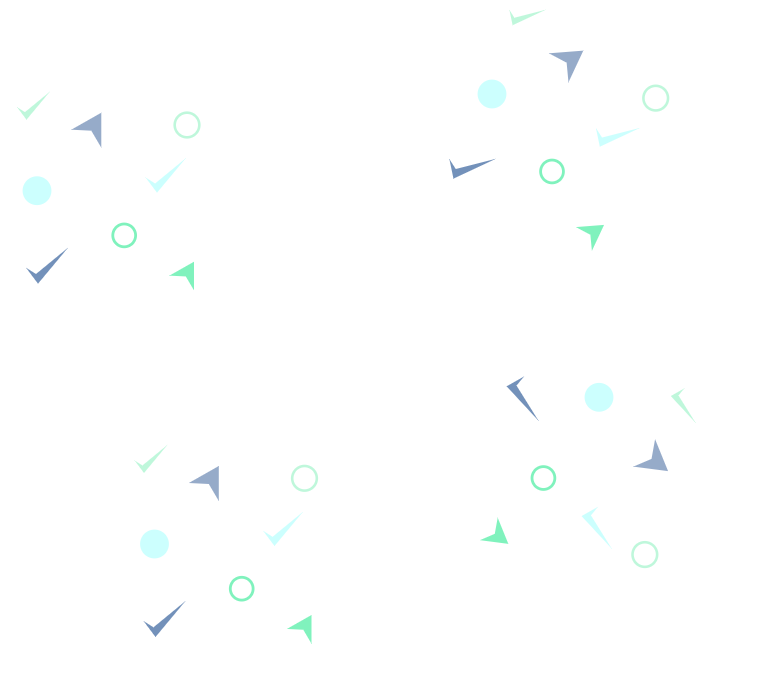
Give the GLSL for this background, as a Shadertoy shader.

```glsl
// Confetti on white: one cluster of ticks, darts, rings and a disc,
// stamped four times with its own position and clockwise turn.
// Shapes are signed distances, in units of 1/768 of the canvas width.

const float CANVAS_UNITS = 768.0;
const int CLUSTER_COUNT = 4;

const vec3 WHITE = vec3(1.0);
const vec3 ICE   = vec3(0.80, 1.00, 0.995);
const vec3 SLATE = vec3(0.59, 0.67, 0.79);
const vec3 NAVY  = vec3(0.45, 0.57, 0.73);
const vec3 GREEN = vec3(0.50, 0.95, 0.74);
const vec3 MINT  = vec3(0.75, 0.97, 0.86);

// Disc centre (x, y) and clockwise turn in radians
const vec3 CLUSTERS[CLUSTER_COUNT] = vec3[](
    vec3( 37.0, 501.3, 0.0),
    vec3(154.5, 148.0, 0.0),
    vec3(492.0, 598.0, 0.438),
    vec3(599.0, 294.7, 1.700));

// Tick starts at its lowest corner, dart at its apex
const vec2 TICK[4] = vec2[](
    vec2(0.0), vec2(-12.0, 16.0), vec2(-2.0, 9.7), vec2(30.0, 36.0));
const vec2 DART[4] = vec2[](
    vec2(0.0), vec2(-30.0, -17.0), vec2(-10.0, -18.0), vec2(0.0, -35.0));

const float DISC_RADIUS = 14.4;

// Signed distance to a four-cornered, possibly concave polygon
float quadDistance(vec2 p, vec2 corner[4]) {
    float nearest = dot(p - corner[0], p - corner[0]);
    float side = 1.0;
    for (int i = 0; i < 4; i++) {
        vec2 a = corner[i];
        vec2 b = corner[(i + 3) % 4];
        vec2 edge = b - a;
        vec2 toP = p - a;
        vec2 gap = toP - edge * clamp(dot(toP, edge) / dot(edge, edge), 0.0, 1.0);
        nearest = min(nearest, dot(gap, gap));
        bvec3 crossing = bvec3(p.y >= a.y, p.y < b.y, edge.x * toP.y > edge.y * toP.x);
        if (all(crossing) || all(not(crossing))) side = -side;
    }
    return side * sqrt(nearest);
}

float tick(vec2 p, float scale) {
    return quadDistance(p / scale, TICK) * scale;
}

float dart(vec2 p, float scale) {
    return quadDistance(p / scale, DART) * scale;
}

float ring(vec2 p, float radius, float halfWidth) {
    return abs(length(p) - radius) - halfWidth;
}

// Lay a colour over the canvas with a one-pixel soft edge
void paint(inout vec3 color, vec3 ink, float dist, float pixel) {
    color = mix(color, ink, clamp(0.5 - dist / pixel, 0.0, 1.0));
}

// One whole cluster, measured from the centre of its disc
void paintCluster(inout vec3 color, vec2 p, float pixel) {
    paint(color, ICE,   length(p) - DISC_RADIUS, pixel);
    paint(color, MINT,  ring(p - vec2(150.0, 65.7), 12.3, 1.3), pixel);
    paint(color, GREEN, ring(p - vec2(87.2, -44.7), 11.4, 1.4), pixel);
    paint(color, NAVY,  tick(p - vec2(1.0, -93.0), 1.0), pixel);
    paint(color, ICE,   tick(p - vec2(120.0, -2.0), 0.95), pixel);
    paint(color, MINT,  tick(p - vec2(-10.5, 71.0), 0.78), pixel);
    paint(color, SLATE, dart(p - vec2(64.3, 78.0), 1.0), pixel);
    paint(color, GREEN, dart(p - vec2(157.0, -71.0), 0.82), pixel);
}

void mainImage(out vec4 fragColor, in vec2 fragCoord) {
    float pixel = CANVAS_UNITS / iResolution.x;
    vec2 p = fragCoord * pixel;
    vec3 color = WHITE;

    for (int i = 0; i < CLUSTER_COUNT; i++) {
        vec3 cluster = CLUSTERS[i];
        float c = cos(cluster.z);
        float s = sin(cluster.z);
        vec2 local = mat2(c, s, -s, c) * (p - cluster.xy);
        paintCluster(color, local, pixel);
    }

    fragColor = vec4(color, 1.0);
}
```
